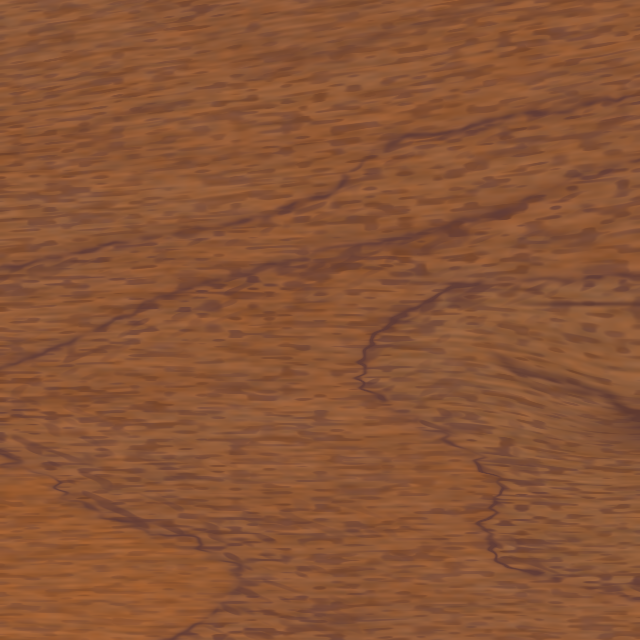
A three.js fragment shader for this texture:

```glsl
varying vec2 vUv;

float hash(vec2 p) {
  vec3 q = fract(vec3(p.xyx) * 0.1031);
  q += dot(q, q.yzx + 33.33);
  return fract((q.x + q.y) * q.z);
}

float noise(vec2 p) {
  vec2 cell = floor(p), f = fract(p);
  f = f * f * (3.0 - 2.0 * f);
  return mix(mix(hash(cell), hash(cell + vec2(1.0, 0.0)), f.x),
             mix(hash(cell + vec2(0.0, 1.0)), hash(cell + 1.0), f.x), f.y);
}

float fbm(vec2 p) {
  float sum = 0.0, gain = 0.5;
  for (int i = 0; i < 3; i++) {
    sum += gain * noise(p);
    p = p * 2.03 + 17.7;
    gain *= 0.5;
  }
  return sum / 0.875;
}

// Signed offsets from four growth rings, positive on the porous side
vec4 ringOffsets(vec2 p) {
  float upper = 0.583 + 0.2 * p.x + 0.07 * smoothstep(0.44, 0.62, p.x);
  float middle = 0.425 + 0.3 * p.x + 0.03 * smoothstep(0.08, 0.25, p.x)
               - 0.02 * smoothstep(0.5, 0.7, p.x) + 0.02 * smoothstep(0.8, 0.9, p.x);
  float rise = max(p.y - 0.43, 0.0);
  float nose = 0.57 + 10.0 * rise * rise + 0.4 * smoothstep(0.55, 0.59, p.y)
             + 0.21 * (1.0 - smoothstep(0.24, 0.41, p.y))
             - 0.02 * exp(-pow((p.y - 0.17) / 0.03, 2.0))
             + 0.28 * (1.0 - smoothstep(0.03, 0.13, p.y));
  float drop = max(0.12 - p.y, 0.0);
  float corner = 0.378 - 0.3 * smoothstep(0.1, 0.25, p.y)
               - 2.0 * max(p.y - 0.25, 0.0) - 8.0 * drop * drop;
  return vec4(upper - p.y, middle - p.y, p.x - nose, p.x - corner);
}

// Offsets divided by their gradient, giving even line widths
vec4 ringDistances(vec2 p) {
  vec4 here = ringOffsets(p);
  vec4 dx = (ringOffsets(p + vec2(0.004, 0.0)) - here) / 0.004;
  vec4 dy = (ringOffsets(p + vec2(0.0, 0.004)) - here) / 0.004;
  return here * inversesqrt(dx * dx + dy * dy);
}

float largest(vec4 v) {
  return max(max(v.x, v.y), max(v.z, v.w));
}

float streak(float offset, float width) {
  return exp(-offset * offset / (width * width));
}

void main() {
  vec2 p = vUv;

  // Grain climbs to the right near the top and sags beside the nose
  vec2 grain = p;
  grain.y -= 0.14 * p.x * smoothstep(0.4, 1.0, p.y);
  grain.y += 0.05 * smoothstep(0.7, 1.0, p.x) * streak(p.y - 0.38, 0.12);
  grain.y += 0.014 * (fbm(p * vec2(4.0, 7.0)) - 0.5);

  // Rings step sideways from fibre to fibre
  vec2 jagged = p + vec2(0.026, 0.008) * (noise(grain * vec2(20.0, 120.0)) - 0.5);
  jagged += 0.024 * (vec2(fbm(p * 17.0), fbm(p * 17.0 + 40.0)) - 0.5);
  vec4 ring = ringDistances(jagged);
  float insideNose = smoothstep(-0.005, 0.02, ring.z);
  float cleanCorner = 1.0 - smoothstep(-0.02, 0.01, ring.w);

  // Broad tones
  float tone = fbm(grain * vec2(2.5, 15.0) + 5.0);
  vec3 wood = mix(vec3(0.535, 0.325, 0.2), vec3(0.595, 0.39, 0.25), tone);
  float warmth = smoothstep(0.35, 0.7, fbm(p * vec2(2.5, 5.0) + 21.0));
  wood = mix(wood, vec3(0.59, 0.355, 0.2), 0.4 * warmth);
  wood = mix(wood, vec3(0.62, 0.365, 0.19), 0.65 * cleanCorner);
  wood = mix(wood, vec3(0.555, 0.375, 0.245), 0.45 * insideNose);

  // Fine fibres, some greyer and some more orange
  float fibre = 0.5 * noise(grain * vec2(11.0, 210.0)) + 0.5 * noise(grain * vec2(45.0, 230.0));
  wood *= 1.0 + 0.24 * (fibre - 0.5);
  float hue = noise(grain * vec2(16.0, 95.0) + 77.0) + noise(p * vec2(60.0, 130.0)) - 1.0;
  wood += hue * vec3(-0.012, 0.008, 0.026);

  // Short dark pores gather on one side of each ring
  vec4 bands = smoothstep(-0.004, 0.006, ring) * exp(-max(ring, 0.0) / vec4(0.03, 0.045, 0.07, 0.1));
  float porous = largest(bands);
  float pores = smoothstep(0.56, 0.86, noise(grain * vec2(38.0, 215.0) + 9.0));
  float dashes = smoothstep(0.6, 0.9, noise(grain * vec2(24.0, 165.0) + 63.0));
  vec2 slanted = vec2(p.x, p.y - 0.35 * p.x * sign(p.y - 0.38));
  float clumps = smoothstep(0.58, 0.85, noise(slanted * vec2(36.0, 105.0) + 3.0));
  float density = (0.42 + 0.3 * porous) * (1.0 - 0.35 * cleanCorner);
  float patchy = 0.6 + 0.8 * fbm(p * vec2(6.0, 14.0) + 50.0);
  vec3 poreColor = mix(vec3(0.39, 0.22, 0.145), vec3(0.385, 0.235, 0.215),
                       clamp(0.5 + hue + 0.5 * porous, 0.0, 1.0));
  wood = mix(wood, poreColor, min(density * patchy * max(pores, 0.85 * dashes), 0.8));
  wood = mix(wood, vec3(0.38, 0.23, 0.205), 0.65 * porous * clumps);

  // Ring edges, broken into dashes, with a weak halo
  vec4 lines = exp(-ring * ring / 0.000016) * vec4(0.75, 0.6, 0.9, 0.7);
  float halo = 0.16 * largest(exp(-ring * ring / 0.0002));
  float ink = smoothstep(0.1, 0.75, 0.6 * noise(p * vec2(42.0, 90.0) + 31.0)
            + 0.4 * noise(p * 14.0 + 8.0));
  wood = mix(wood, vec3(0.365, 0.225, 0.21), min(largest(lines) * ink + halo, 0.85));

  // Faint upper ring and dark heart streaks at the right
  float faint = 0.28 * streak(jagged.y - 0.76 - 0.3 * jagged.x, 0.007) * ink;
  float heart = 0.6 * streak(jagged.y - 0.44 + 0.39 * (jagged.x - 0.77), 0.01)
              * smoothstep(0.75, 0.8, p.x);
  heart += 0.6 * streak(p.y - 0.525, 0.004) * smoothstep(0.77, 0.88, p.x);
  heart += 0.5 * streak(p.x - 1.02, 0.09) * streak(p.y - 0.33, 0.035);
  wood = mix(wood, vec3(0.34, 0.205, 0.185), min(faint + heart * (0.5 + fibre), 0.8));

  gl_FragColor = vec4(wood, 1.0);
}
```
